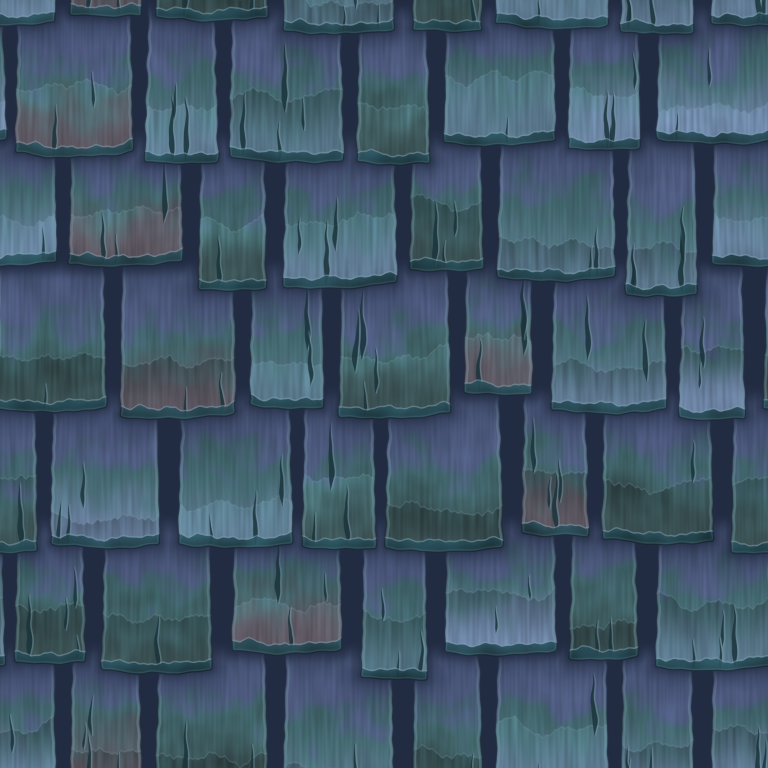
Write a Shadertoy shader that draws this texture.

```glsl
const float ROWS = 6.0;
const int COLUMNS = 7;
const float WIDE = 0.1672, NARROW = 0.1104;   // 4 wide + 3 narrow fill a row
const float FIRST_START = 0.013, ROW_SHIFT = 0.069;
const float GAP = 0.017;
const float DROP = 0.2, SAG = 0.26;           // bottom edge, in row heights
const float LIP_HEIGHT = 0.013;
const float CRACK_WIDTH = 0.0055;
const float RIM_WIDTH = 0.0022;
const float SHADOW_REACH = 0.016;

const vec3 GAP_COLOR = vec3(0.13, 0.17, 0.26);
const vec3 TEAL = vec3(0.255, 0.405, 0.425);
const vec3 VIOLET = vec3(0.30, 0.35, 0.49);
const vec3 FROST = vec3(0.43, 0.52, 0.65);
const vec3 BROWN = vec3(0.36, 0.34, 0.38);
const vec3 MOSS = vec3(0.23, 0.32, 0.33);
const vec3 LIP_COLOR = vec3(0.10, 0.20, 0.23);
const vec3 RIM_COLOR = vec3(0.48, 0.60, 0.66);

struct Tile {
    vec2 pos;        // x from the centre, y above the bottom edge
    float halfWidth;
    float dist;
    vec2 id;
};

vec2 hash2(vec2 p) {
    vec3 a = fract(p.xyx * vec3(0.1031, 0.1030, 0.0973));
    a += dot(a, a.yzx + 33.33);
    return fract((a.xx + a.yz) * a.zy);
}

float corner(vec2 cell, vec2 offset) {
    float angle = 6.2832 * hash2(cell + 71.0).x;
    return dot(vec2(cos(angle), sin(angle)), offset);
}

// Gradient noise, about -0.7 to 0.7
float noise(vec2 p) {
    vec2 i = floor(p), f = p - i;
    vec2 u = f * f * f * (f * (f * 6.0 - 15.0) + 10.0);
    vec2 e = vec2(1.0, 0.0);
    return mix(mix(corner(i, f), corner(i + e, f - e), u.x),
               mix(corner(i + e.yx, f - e.yx), corner(i + 1.0, f - 1.0), u.x), u.y);
}

float band(float d, float width, float px) {
    return 1.0 - smoothstep(0.5 * width - px, 0.5 * width + px, abs(d));
}

// Nearest shingle of a row
Tile findTile(vec2 uv, float row) {
    float wrapped = mod(row, ROWS);
    float left = FIRST_START + ROW_SHIFT * (ROWS - 1.0 - wrapped);
    Tile best;
    best.dist = 9.0;
    for (int j = 0; j < COLUMNS; j++) {
        float width = j % 2 == 0 ? WIDE : NARROW;
        vec2 id = vec2(float(j), wrapped);
        vec2 r = hash2(id + 3.7), s = hash2(id + 41.3);
        float seed = dot(id, vec2(17.3, 5.7));
        float x = fract(uv.x - left - 0.5 * width - 0.008 * (r.x - 0.5) + 0.5) - 0.5;
        float y = uv.y - (row - DROP + SAG * (r.y - 0.5)) / ROWS;
        y += 0.08 * (s.y - 0.5) * x - x * x + 0.004 * noise(vec2(x * 40.0, seed));
        float halfWidth = 0.5 * (width - GAP) + 0.006 * (s.x - 0.5) - 0.02 * y;
        float side = abs(x) - halfWidth + 0.003 * noise(vec2(y * 45.0, seed + sign(x) * 3.3));
        vec2 edge = vec2(side, -y) + 0.004;
        float d = min(max(edge.x, edge.y), 0.0) + length(max(edge, 0.0)) - 0.004;
        if (d < best.dist) best = Tile(vec2(x, y), halfWidth, d, id);
        left += width;
    }
    return best;
}

vec3 shadeTile(Tile t, float px) {
    vec2 p = t.pos, kind = hash2(t.id + 19.1), wear = hash2(t.id + 57.9);
    vec2 local = p + t.id * vec2(3.17, 5.31);
    float height = p.y * ROWS;
    float cloud = noise(local * 18.0) + 0.5 * noise(local * 41.0);
    float grain = noise(local * vec2(230.0, 14.0));

    // Weathered gradient from the foot to the shaded top
    vec3 foot = kind.x < 0.22 ? BROWN : kind.x < 0.42 ? MOSS : mix(TEAL, FROST, 0.35 + 0.65 * kind.y);
    vec3 col = mix(foot, TEAL, smoothstep(0.1, 0.65, height + 0.25 * cloud));
    col = mix(col, VIOLET, smoothstep(0.5, 0.85, height + 0.4 * cloud));
    col *= 1.0 + 0.13 * cloud + 0.16 * grain;

    // Flaked layer with a ragged upper border and streaks
    float flake = p.y - mix(0.04, 0.095, wear.x) - 0.022 * noise(local * vec2(26.0, 1.0))
                - 0.006 * noise(local * vec2(150.0, 3.0));
    float below = smoothstep(px, -px, flake) * smoothstep(-0.07, 0.0, flake);
    float streak = noise(local * vec2(150.0, 5.0));
    col *= 1.0 + below * ((wear.y < 0.6 ? -0.16 : 0.12) + 0.2 * streak);
    col = mix(col, RIM_COLOR, 0.25 * band(flake, RIM_WIDTH, px));

    // Tapered splits, lit along one side
    for (int i = 0; i < 4; i++) {
        vec2 r = hash2(t.id * 7.0 + float(i) * 13.7 + 5.0);
        vec2 s = hash2(t.id * 11.0 + float(i) * 9.1 + 83.0);
        float base = s.y < 0.6 ? 0.0 : 0.13 * (s.y - 0.4);
        float v = clamp((p.y - base) / mix(0.035, 0.1, s.x), 0.0, 1.0);
        float profile = smoothstep(0.0, 0.3, v) * (1.0 - v);
        float present = step(r.y, 0.55) * smoothstep(0.0, 0.1, profile);
        float w = CRACK_WIDTH * profile * mix(0.35, 1.0, s.x);
        float x = p.x - 1.7 * (r.x - 0.5) * t.halfWidth - 0.004 * noise(vec2(p.y * 35.0, r.x * 50.0));
        col = mix(col, RIM_COLOR, 0.45 * present * band(x - w - 0.001, RIM_WIDTH, px));
        col = mix(col, LIP_COLOR, 0.85 * present * smoothstep(px, -px, abs(x) - w));
    }

    // Pale sides and the thick chipped foot
    col = mix(col, RIM_COLOR, 0.4 * band(t.dist + 0.004, RIM_WIDTH, px));
    float lip = p.y - LIP_HEIGHT - 0.009 * noise(local * vec2(32.0, 0.0))
              - 0.004 * noise(local * vec2(90.0, 0.0));
    col = mix(col, RIM_COLOR, 0.55 * band(lip - 0.001, RIM_WIDTH, px));
    vec3 lipShade = LIP_COLOR * (1.1 + 0.5 * cloud + 30.0 * max(p.y, 0.0));
    col = mix(col, lipShade, 0.9 * smoothstep(px, -px, lip));
    col = mix(col, RIM_COLOR, 0.2 * band(t.dist + 0.0025, 0.0015, px));
    return mix(col, GAP_COLOR * 0.7, 0.7 * band(t.dist, RIM_WIDTH, px));
}

void mainImage(out vec4 fragColor, in vec2 fragCoord) {
    vec2 uv = fragCoord / iResolution.xy;
    float px = 0.75 / min(iResolution.x, iResolution.y);
    float lowerRow = floor(uv.y * ROWS);
    vec3 col = GAP_COLOR;

    // Each upper row overlaps and shades the one below
    for (int i = 0; i < 2; i++) {
        float row = lowerRow + float(i);
        Tile t = findTile(uv, row);
        col = mix(col, GAP_COLOR, 0.8 * exp(-max(t.dist, 0.0) / SHADOW_REACH));
        vec3 face = mix(shadeTile(t, px), GAP_COLOR, smoothstep(0.8, 1.0, uv.y * ROWS - row));
        col = mix(col, face, smoothstep(px, -px, t.dist));
    }
    fragColor = vec4(col, 1.0);
}
```
